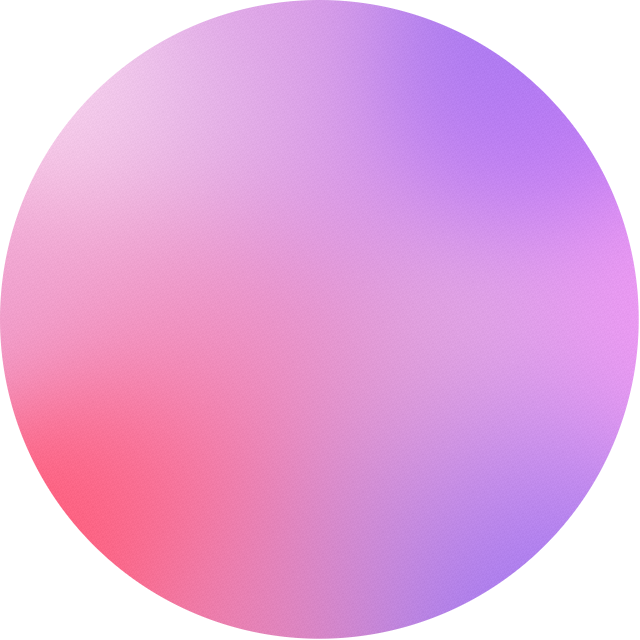
A WebGL 2 fragment shader for this background:

```glsl
#version 300 es
precision highp float;

uniform vec2 u_resolution;
out vec4 outColor;

#define DISC_CENTER vec2(0.499, 0.501)
#define DISC_RADIUS 0.499
#define GLOW_SPREAD 0.13
#define GRAIN_CELLS 512.0
#define GRAIN_AMOUNT 0.03
#define BACKDROP vec3(1.0)

// Sine-free hash with an even, dither-like spread.
float grainHash(vec2 cell) {
    return fract(52.9829 * fract(dot(cell, vec2(0.06711, 0.00584))));
}

// Adds one colour to the running sum; alpha carries the total weight.
void addGlow(inout vec4 sum, vec2 offset, vec3 color) {
    float weight = exp(-dot(offset, offset) / (2.0 * GLOW_SPREAD * GLOW_SPREAD));
    sum += vec4(color, 1.0) * weight;
}

// Smooth colour mesh: a weighted mean of overlapping glows.
vec3 colorMesh(vec2 p) {
    vec4 sum = vec4(0.0);

    // Pale upper left
    addGlow(sum, p - vec2(0.13, 0.82), vec3(0.97, 0.83, 0.93));
    addGlow(sum, p - vec2(0.33, 0.80), vec3(0.90, 0.72, 0.91));

    // Lilac column
    addGlow(sum, p - vec2(0.47, 0.95), vec3(0.86, 0.62, 0.90));
    addGlow(sum, p - vec2(0.52, 0.68), vec3(0.85, 0.60, 0.91));

    // Violet upper right
    addGlow(sum, p - vec2(0.74, 0.92), vec3(0.64, 0.47, 0.94));
    addGlow(sum, p - vec2(0.80, 0.77), vec3(0.75, 0.48, 0.96));

    // Orchid right side with its soft highlight
    addGlow(sum, p - vec2(0.98, 0.50), vec3(0.93, 0.60, 0.95));
    addGlow(sum, p - vec2(0.72, 0.50), vec3(0.90, 0.68, 0.89));
    addGlow(sum, p - vec2(0.58, 0.36), vec3(0.87, 0.60, 0.83));

    // Violet lower right
    addGlow(sum, p - vec2(0.80, 0.28), vec3(0.78, 0.56, 0.93));
    addGlow(sum, p - vec2(0.80, 0.09), vec3(0.62, 0.46, 0.95));
    addGlow(sum, p - vec2(0.58, 0.15), vec3(0.76, 0.55, 0.87));

    // Rose band
    addGlow(sum, p - vec2(0.05, 0.54), vec3(0.94, 0.63, 0.81));
    addGlow(sum, p - vec2(0.28, 0.54), vec3(0.94, 0.61, 0.79));
    addGlow(sum, p - vec2(0.42, 0.45), vec3(0.93, 0.56, 0.76));

    // Coral lower left
    addGlow(sum, p - vec2(0.30, 0.30), vec3(0.98, 0.46, 0.61));
    addGlow(sum, p - vec2(0.15, 0.22), vec3(1.00, 0.35, 0.46));
    addGlow(sum, p - vec2(0.40, 0.12), vec3(0.93, 0.51, 0.69));

    return sum.rgb / sum.a;
}

void main() {
    float side = min(u_resolution.x, u_resolution.y);
    vec2 p = (gl_FragCoord.xy - 0.5 * u_resolution) / side + 0.5;

    // Gradient with fine grain
    float grain = grainHash(floor(p * GRAIN_CELLS)) - 0.5;
    vec3 fill = clamp(colorMesh(p) + GRAIN_AMOUNT * grain, 0.0, 1.0);

    // Smooth-edged disc over the backdrop
    float edge = length(p - DISC_CENTER) - DISC_RADIUS;
    float coverage = clamp(0.5 - edge * side, 0.0, 1.0);
    outColor = vec4(mix(BACKDROP, fill, coverage), 1.0);
}
```
